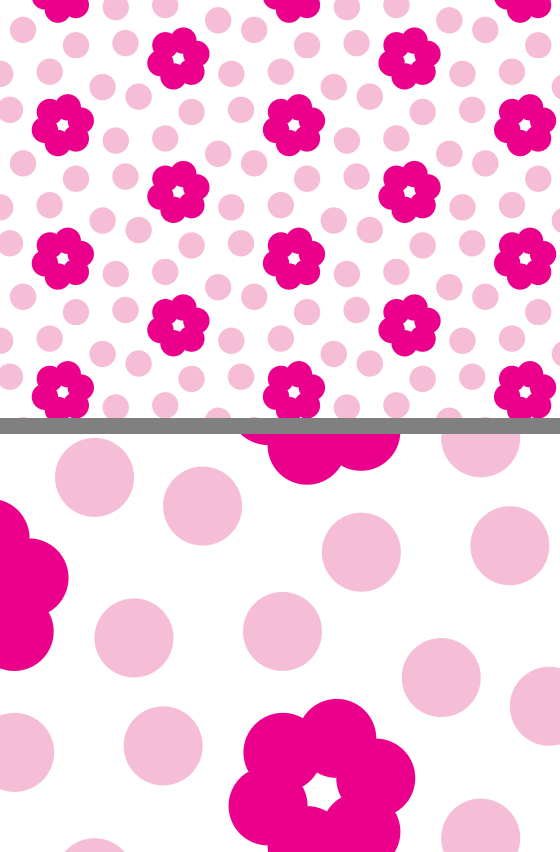
Top, the full canvas; bottom, a detail of the centre.
Write a Shadertoy shader that draws this pattern.

```glsl
// Six-petal flowers on a triangular lattice, each ringed by six pale dots.
// Two interleaved rectangular grids form the lattice; a sixfold angular fold
// reduces every ring of discs to one circle distance.

const float PI = 3.14159265;

// All lengths are fractions of the canvas width.
const float SPACING = 0.2383;         // distance between neighbouring flowers
const vec2 ANCHOR = vec2(0.1122, -0.2236); // one flower, from the top left
const float DISC_RADIUS = 0.0235;     // shared by petals and dots
const float PETAL_RING = 0.0331;
const float DOT_RING = 0.0984;
const float PETAL_TURN = 14.5;        // degrees
const float DOT_TURN = -16.2;

const vec3 PAPER = vec3(1.0);
const vec3 PALE_PINK = vec3(0.96, 0.74, 0.84);
const vec3 MAGENTA = vec3(0.92, 0.0, 0.55);

// Offset from the nearest node of a rectangular grid.
vec2 repeatCentered(vec2 p, vec2 period) {
    return p - period * round(p / period);
}

// Signed distance to a ring of six equal discs.
float discRing(vec2 p, float ringRadius, float discRadius, float turn) {
    float sector = PI / 3.0;
    float angle = atan(p.y, p.x) - radians(turn);
    angle -= sector * round(angle / sector);
    vec2 folded = length(p) * vec2(cos(angle), sin(angle));
    return length(folded - vec2(ringRadius, 0.0)) - discRadius;
}

// Antialiased coverage of a shape across one pixel.
float coverage(float dist, float pixel) {
    return clamp(0.5 - dist / pixel, 0.0, 1.0);
}

void mainImage(out vec4 fragColor, in vec2 fragCoord) {
    float pixel = 1.0 / iResolution.x;
    vec2 p = (fragCoord - vec2(0.0, iResolution.y)) * pixel - ANCHOR;
    vec2 period = SPACING * vec2(sqrt(3.0), 1.0);

    // Union of both grids, the second shifted by half a period
    float petals = 1.0;
    float dots = 1.0;
    for (int i = 0; i < 2; i++) {
        vec2 q = repeatCentered(p - 0.5 * float(i) * period, period);
        petals = min(petals, discRing(q, PETAL_RING, DISC_RADIUS, PETAL_TURN));
        dots = min(dots, discRing(q, DOT_RING, DISC_RADIUS, DOT_TURN));
    }

    // Dots and flowers over plain paper
    vec3 color = mix(PAPER, PALE_PINK, coverage(dots, pixel));
    color = mix(color, MAGENTA, coverage(petals, pixel));
    fragColor = vec4(color, 1.0);
}
```
